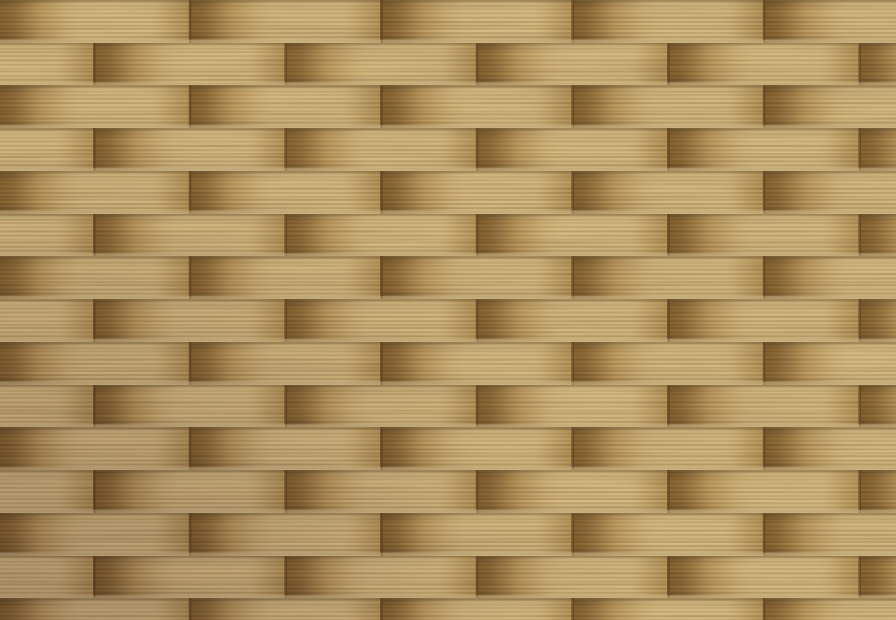
This pattern is drawn by a WebGL 2 fragment shader. Its source:

```glsl
#version 300 es
precision highp float;

uniform vec2 u_resolution;
out vec4 fragColor;

float hash(vec2 p) {
    vec3 q = fract(p.xyx * vec3(0.1031, 0.1030, 0.0973));
    q += dot(q, q.yzx + 33.33);
    return fract((q.x + q.y) * q.z);
}

float noise(vec2 p) {
    vec2 i = floor(p);
    vec2 f = fract(p);
    f = f * f * (3.0 - 2.0 * f);
    return mix(mix(hash(i), hash(i + vec2(1.0, 0.0)), f.x),
               mix(hash(i + vec2(0.0, 1.0)), hash(i + vec2(1.0, 1.0)), f.x), f.y);
}

// Thin horizontal fibres, shared by all strips with slight local changes
float fibreLines(vec2 p, vec2 cell) {
    float lines = 0.0;
    for (int i = 0; i < 11; i++) {
        float id = float(i);
        float center = (id + 0.5 + 0.35 * (hash(vec2(id, 7.0)) - 0.5)) / 11.0;
        float strength = 0.45 + 0.55 * hash(vec2(id, 19.0));
        strength *= 0.75 + 0.5 * noise(vec2(p.x * 3.0 + cell.x * 9.0, id * 5.0 + cell.y * 17.0));
        float pixel = 14.504 / u_resolution.y;
        lines += strength * (1.0 - smoothstep(0.008, 0.016 + pixel, abs(p.y - center)));
    }
    return min(lines, 1.0);
}

void main() {
    vec2 uv = gl_FragCoord.xy / u_resolution.y;
    float aspect = u_resolution.x / u_resolution.y;

    // Strip coordinates: rows count down, alternate rows shift by half
    float down = (1.0 - uv.y) * 14.504;
    float row = floor(down);
    float along = uv.x * 3.24 + 0.007 - 0.5 * mod(row, 2.0);
    vec2 cell = vec2(floor(along), row);
    vec2 p = vec2(fract(along), fract(down));
    vec2 pixel = vec2(3.24, 14.504) / u_resolution.y;

    // Strip curves from its shadowed left end to a pale middle
    float rise = smoothstep(-0.08, 0.52, p.x);
    vec3 color = mix(vec3(0.52, 0.39, 0.20), vec3(0.72, 0.59, 0.36), smoothstep(0.0, 0.55, rise));
    color = mix(color, vec3(0.815, 0.715, 0.50), smoothstep(0.35, 1.0, rise));
    color = mix(color, vec3(0.67, 0.54, 0.31), 0.75 * smoothstep(0.78, 1.02, p.x));

    // Fibres and soft tonal bands
    color *= 1.0 - fibreLines(p, cell) * vec3(0.11, 0.15, 0.20);
    color *= 0.975 + 0.05 * noise(vec2(p.x * 2.0 + cell.x * 5.0, p.y * 7.0 + row * 3.0));

    // Shadow along the long edges, deepest at the left end
    float edge = 1.0 - smoothstep(0.0, 0.22, p.y);
    edge += 0.6 * smoothstep(0.72, 0.95, p.y);
    color *= 1.0 - edge * mix(0.20, 0.06, rise);

    // Pale lower rim and dark seam beneath the row above
    float rim = smoothstep(0.925 - pixel.y, 0.925 + pixel.y, p.y);
    color = mix(color, vec3(0.80, 0.71, 0.52), 0.65 * rim);
    float seam = 1.0 - smoothstep(0.02, 0.04 + pixel.y, p.y);
    color = mix(color, vec3(0.50, 0.39, 0.22), 0.45 * seam);

    // Dark joint between strip ends
    float joint = 1.0 - smoothstep(0.004, 0.005 + pixel.x, min(p.x, 1.0 - p.x));
    color = mix(color, vec3(0.38, 0.27, 0.13), 0.75 * joint * (1.0 - 0.7 * rim));

    // Broad dimming, greyer toward the lower left
    vec2 place = vec2(uv.x / aspect, uv.y);
    float dim = 1.0 - smoothstep(0.0, 0.75, length(place * vec2(1.0, 0.8)));
    color = mix(color, color * vec3(0.86, 0.84, 0.87), dim);
    fragColor = vec4(color, 1.0);
}
```
